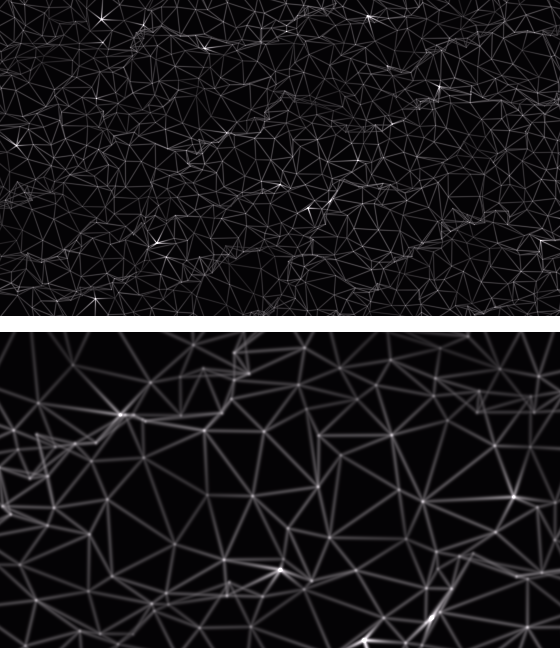
Top, the full canvas; bottom, a detail of the centre.
Give the GLSL for this background, as a WebGL 2 fragment shader.

```glsl
#version 300 es
precision highp float;
// Irregular web of thin grey triangles on near-black, with a few white glints.
// A jittered lattice is crumpled into slanted folds by two layers of stretched
// noise; each quad gets its shorter diagonal and edges blend as soft lines.

uniform vec2 u_resolution;
out vec4 fragColor;

const vec2 CELL_SIZE = vec2(0.047, 0.037); // lattice pitch, in canvas heights
const float LINE_WIDTH = 0.0023;           // soft line radius, in canvas heights
const float JITTER = 1.15;                 // random vertex shift, in cells
const float FOLD_AMOUNT = 2.4;             // fold displacement, in cells
const vec2 FOLD_SIZE = vec2(5.0, 2.3);     // broad folds: length and breadth
const vec2 CREASE_SIZE = vec2(2.8, 1.5);   // small folds: length and breadth
const float CREASE_SHARE = 0.35;
const float FOLD_ANGLE = 0.50;             // slant of the folds, in radians
const float LIGHT_MIN = 0.09;
const float LIGHT_MAX = 0.30;
const float GLINT_LIGHT = 0.75;
const float GLINT_START = 0.97;            // hash level above which a vertex glints
const vec3 BACKGROUND = vec3(0.016, 0.010, 0.018);
const vec3 LINE_COLOR = vec3(1.0, 0.975, 1.0);

// Vertices at offsets -REACH..REACH around the current cell
const int REACH = 4;
const int SIDE = 2 * REACH + 1;

vec3 hash3(vec2 p) {
    vec3 q = fract(p.xyx * vec3(0.1031, 0.1030, 0.0973));
    q += dot(q, q.yxz + 33.33);
    return fract((q.xxy + q.yzz) * q.zyx);
}

float valueNoise(vec2 p) {
    vec2 i = floor(p);
    vec2 f = fract(p);
    f = f * f * (3.0 - 2.0 * f);
    float bottom = mix(hash3(i).x, hash3(i + vec2(1, 0)).x, f.x);
    float top = mix(hash3(i + vec2(0, 1)).x, hash3(i + vec2(1, 1)).x, f.x);
    return mix(bottom, top, f.y);
}

// Lattice vertex: canvas position in xy, base light in z, glint in w
vec4 meshVertex(vec2 id) {
    vec2 along = vec2(cos(FOLD_ANGLE), sin(FOLD_ANGLE));
    vec2 across = vec2(-along.y, along.x);
    vec2 foldPos = vec2(dot(id, along), dot(id, across));
    float broad = valueNoise(foldPos / FOLD_SIZE + 47.0);
    float crease = valueNoise(foldPos / CREASE_SIZE + 163.0);
    float fold = 2.0 * mix(broad, crease, CREASE_SHARE) - 1.0;

    vec3 rnd = hash3(id + 113.0);
    vec2 pos = id + 0.5 + JITTER * (rnd.xy - 0.5) + FOLD_AMOUNT * fold * across;
    float shade = mix(hash3(id + 271.0).x, valueNoise(id * 0.23 + 91.0), 0.4);
    float glint = GLINT_LIGHT * smoothstep(GLINT_START, 1.0, rnd.z);
    return vec4(pos * CELL_SIZE, mix(LIGHT_MIN, LIGHT_MAX, shade), glint);
}

// Squared light of one soft edge; glints fade away from their vertex
float edgeLight(vec2 p, vec4 a, vec4 b, float radius) {
    vec2 ab = b.xy - a.xy;
    vec2 ap = p - a.xy;
    float t = clamp(dot(ap, ab) / max(dot(ab, ab), 1e-8), 0.0, 1.0);
    vec2 gap = (ap - ab * t) / radius;
    float light = mix(a.z, b.z, t) + a.w * (1.0 - t) * (1.0 - t) + b.w * t * t;
    return light * light * exp(-2.0 * dot(gap, gap));
}

void main() {
    vec2 p = gl_FragCoord.xy / u_resolution.y;
    float radius = max(LINE_WIDTH, 0.65 / u_resolution.y);
    vec2 cell = floor(p / CELL_SIZE);

    // Nearby vertices
    vec4 mesh[SIDE * SIDE];
    for (int y = 0; y < SIDE; y++) {
        for (int x = 0; x < SIDE; x++) {
            mesh[y * SIDE + x] = meshVertex(cell + vec2(x - REACH, y - REACH));
        }
    }

    // Two sides and the shorter diagonal of each quad
    float sum = 0.0;
    for (int y = 0; y < SIDE - 1; y++) {
        for (int x = 0; x < SIDE - 1; x++) {
            int k = y * SIDE + x;
            vec4 a = mesh[k];
            vec4 b = mesh[k + 1];
            vec4 c = mesh[k + SIDE];
            vec4 d = mesh[k + SIDE + 1];
            sum += edgeLight(p, a, b, radius);
            sum += edgeLight(p, a, c, radius);
            bool rising = distance(a.xy, d.xy) < distance(b.xy, c.xy);
            sum += rising ? edgeLight(p, a, d, radius) : edgeLight(p, b, c, radius);
        }
    }

    // Root of summed squares keeps crossings from flaring
    float light = sqrt(sum);
    fragColor = vec4(min(BACKGROUND + LINE_COLOR * light, 1.0), 1.0);
}
```
